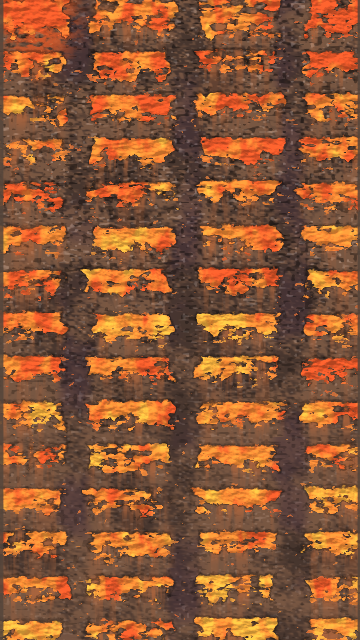
A WebGL 1 fragment shader for this pattern:

```glsl
precision highp float;
// Worn orange paint dabs in four columns and fifteen rows on a dark brown canvas.
// Each grid cell holds a jittered bar whose edges, holes and crumbs come from
// layered value noise; drips, grain and slanted light finish the surface.

uniform vec2 u_resolution;

float hash(vec2 p) {
  vec3 h = fract(vec3(p.xyx) * 0.1031);
  h += dot(h, h.yzx + 33.33);
  return fract((h.x + h.y) * h.z);
}

float noise(vec2 p) {
  vec2 i = floor(p), f = fract(p);
  f = f * f * (3.0 - 2.0 * f);
  return mix(mix(hash(i), hash(i + vec2(1.0, 0.0)), f.x),
             mix(hash(i + vec2(0.0, 1.0)), hash(i + 1.0), f.x), f.y);
}

float fbm(vec2 p) {
  float sum = 0.0, weight = 0.533;
  for (int i = 0; i < 4; i++) {
    sum += weight * noise(p);
    p = mat2(1.6, 1.2, -1.2, 1.6) * p + 11.7;
    weight *= 0.5;
  }
  return sum;
}

// Thickness of the paint surface, used for slanted light
float relief(vec2 q) {
  return fbm(q * vec2(3.5, 7.0) + 40.0);
}

void main() {
  vec2 uv = gl_FragCoord.xy / u_resolution;
  vec2 q = uv * vec2(9.0, 16.0);

  // Grid cells, counted from the top; each bar starts at f = 0
  vec2 grid = vec2((uv.x - 0.213) / 0.299, (1.0 - uv.y) / 0.0683);
  vec2 cell = floor(grid) + 5.0;
  vec2 f = fract(grid) * vec2(2.69, 1.093) - vec2(0.33, 0.19);
  f.y += 0.08 * (hash(cell + 3.1) - 0.5);
  float topRow = 1.0 - step(1.0, grid.y);
  float left = 0.22 * (hash(cell + 17.0) - 0.5);
  float right = 2.02 + 0.22 * (hash(cell + 29.0) - 0.5);
  float height = 0.37 + 0.15 * hash(cell + 41.0) + 0.06 * topRow;
  float side = min(f.x - left, right - f.x);
  float below = f.y - height;

  // Bar: crisp top, ragged sides and bottom, holes by individual wear
  float rough = fbm(q * vec2(3.0, 4.0)) - 0.5;
  float fine = fbm(q * vec2(7.0, 9.0) + 9.0) - 0.5;
  float inset = min(side + 0.5 * rough, f.y + topRow + 0.16 * fine);
  inset = min(inset, 0.9 * rough + 0.25 * fine - below);
  float wear = mix(0.27, 0.45, hash(cell + 53.0));
  float holes = fbm(q * vec2(2.2, 4.5) + 7.0) - wear + 0.2 * fine;
  inset = min(inset, holes * 0.7);
  float paint = smoothstep(-0.02, 0.035, inset);

  // Crumbs dragged below each bar
  float inColumn = smoothstep(-0.15, 0.2, side);
  float trail = inColumn * smoothstep(-0.1, 0.1, f.y) * (1.0 - smoothstep(0.0, 0.48, below));
  float flake = fbm(q * vec2(5.0, 9.0) + 20.0);
  float limit = 0.77 - 0.21 * trail;
  float crumbs = smoothstep(limit, limit + 0.045, flake);

  // Canvas ground with broad tone, woven grain and darker gaps
  float grain = noise(vec2(q.x + 0.4 * q.y, q.y) * vec2(11.0, 19.0));
  float grit = 0.5 + 0.5 * smoothstep(0.2, 0.75, uv.y);
  float tone = 0.65 * fbm(q * 0.9 + 3.0) + 0.35 * mix(0.5, grain, grit) + 0.09 * inColumn;
  vec3 color = mix(vec3(0.28, 0.21, 0.18), vec3(0.47, 0.34, 0.26), smoothstep(0.4, 0.66, tone));
  float violet = (1.0 - inColumn) * smoothstep(0.4, 0.65, fbm(q * 0.6 + 60.0));
  color = mix(color, vec3(0.27, 0.19, 0.23), 0.5 * violet);
  color *= 1.0 - 0.4 * grit * smoothstep(0.62, 0.85, noise(q * vec2(9.0, 17.0) + 80.0));
  color += 0.16 * grit * smoothstep(0.72, 0.95, noise(q * vec2(10.0, 20.0) + 95.0));

  // Rusty drips and a red wash in the upper left
  float streak = fbm(vec2(q.x * 6.0, q.y * 0.7) + 30.0);
  float drips = inColumn * smoothstep(0.42, 0.7, streak) * (0.25 + 0.6 * trail);
  color = mix(color, vec3(0.69, 0.40, 0.24), drips);
  float wash = 1.0 - smoothstep(0.3, 1.0, length((uv - vec2(0.1, 0.97)) * vec2(6.0, 9.0)));
  color = mix(color, vec3(0.80, 0.34, 0.17), wash * smoothstep(0.3, 0.6, flake));

  // Paint hue: redder above, yellower below, varied within and between bars
  float warmth = 0.5 + 1.3 * (fbm(q * vec2(2.5, 1.6) + 70.0) - 0.5)
               + 0.4 * (hash(cell + 67.0) - 0.5) + 0.28 * (0.5 - uv.y);
  vec3 pigment = mix(vec3(0.90, 0.34, 0.16), vec3(0.98, 0.55, 0.21), smoothstep(0.2, 0.52, warmth));
  pigment = mix(pigment, vec3(0.99, 0.71, 0.25), smoothstep(0.56, 0.85, warmth));
  float light = relief(q) - relief(q + vec2(-0.03, 0.05));
  pigment *= 1.0 + clamp(1.3 * light, -0.22, 0.15);

  // Shadow around the thick paint, then crumbs and bars
  color *= 1.0 - 0.35 * smoothstep(-0.1, 0.0, inset);
  color = mix(color, mix(vec3(0.69, 0.40, 0.24), pigment, 0.3 + 0.6 * trail), crumbs);
  color = mix(color, pigment, paint);

  // Bare canvas edges
  float edge = max(1.0 - smoothstep(0.007, 0.012, uv.x), smoothstep(0.991, 0.996, uv.x));
  color = mix(color, vec3(0.33, 0.27, 0.23), 0.85 * edge);
  gl_FragColor = vec4(clamp(color, 0.0, 1.0), 1.0);
}
```
